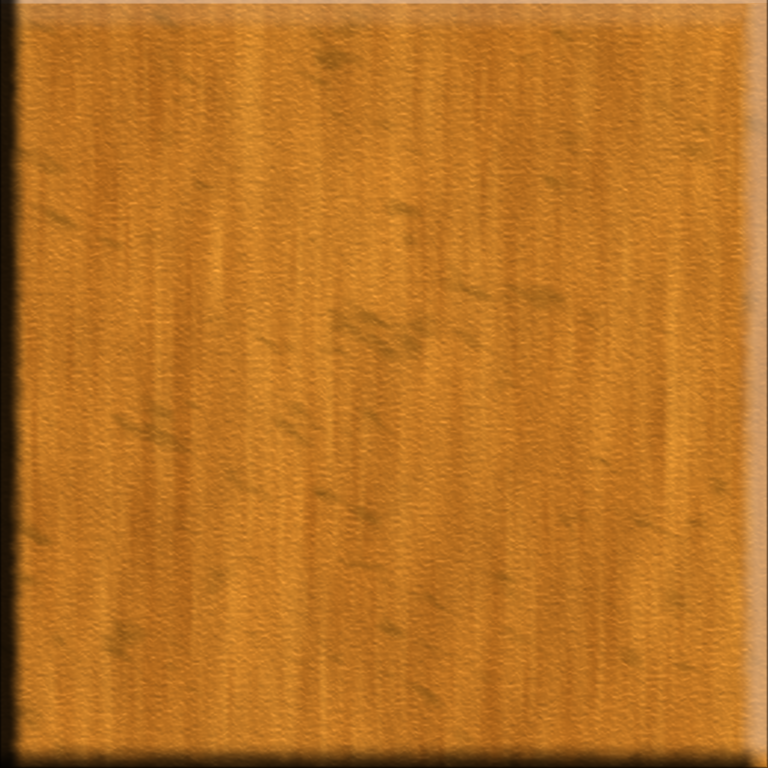
This texture is drawn by a Shadertoy shader. Its source:

```glsl
// Bevelled panel of honey-brown wood: stretched noise makes the vertical grain,
// slanted noise the olive smudges, and a fine embossed ripple the rough surface.
// The rim is dark at the left and bottom, and pale at the top and right.

float hash(vec2 p) {
    vec3 q = fract(p.xyx * 0.1031);
    q += dot(q, q.yzx + 33.33);
    return fract((q.x + q.y) * q.z);
}

float noise(vec2 p) {
    vec2 cell = floor(p), f = fract(p);
    f = f * f * (3.0 - 2.0 * f);
    return mix(mix(hash(cell), hash(cell + vec2(1, 0)), f.x),
               mix(hash(cell + vec2(0, 1)), hash(cell + vec2(1, 1)), f.x), f.y);
}

// Noise centred on zero, summed over three octaves
float fbm(vec2 p) {
    float sum = 0.0, amplitude = 0.55;
    for (int i = 0; i < 3; i++) {
        sum += amplitude * (noise(p) - 0.5);
        p = p * 2.03 + 17.3;
        amplitude *= 0.55;
    }
    return sum;
}

// Height of the short, wavy horizontal wrinkles
float wrinkles(vec2 uv) {
    uv.y += 0.003 * noise(uv * vec2(110.0, 60.0));
    return noise(uv * vec2(135.0, 215.0) + 41.0)
         + 0.5 * noise(uv * vec2(260.0, 330.0) + 83.0);
}

vec3 wood(vec2 uv) {
    // Broad bands, medium streaks and thin fibres, all running upwards
    float x = uv.x + 0.004 * noise(uv * vec2(9.0, 14.0));
    float bands = fbm(vec2(x * 9.0, uv.y * 1.3) + 5.0);
    float streaks = fbm(vec2(x * 42.0, uv.y * 4.5) + 29.0);
    float fibres = noise(vec2(x * 125.0, uv.y * 9.0) + 61.0) - 0.5;
    float tone = 0.53 + 0.55 * bands + 0.55 * streaks + 0.24 * fibres;
    vec3 color = mix(vec3(0.61, 0.33, 0.07), vec3(0.86, 0.56, 0.185), clamp(tone, -0.1, 1.1));

    // Smudges sloping down to the right
    vec2 slanted = mat2(0.88, 0.47, -0.47, 0.88) * uv;
    float smudge = fbm(slanted * vec2(24.0, 11.0) + 7.0);
    color *= 1.0 + 0.10 * smudge;
    vec2 tilted = vec2(uv.x * 0.9 - uv.y * 0.43, uv.x * 0.43 + uv.y * 0.9);
    float olive = smoothstep(0.14, 0.42, fbm(tilted * vec2(13.0, 34.0) + 97.0));
    color = mix(color, vec3(0.47, 0.30, 0.07), 0.5 * olive);

    // Light from above catches the wrinkles
    float relief = wrinkles(uv) - wrinkles(uv + vec2(0.0007, 0.0024));
    color *= 1.0 + 0.17 * relief;
    return color + vec3(0.03, 0.035, 0.04) * max(relief, 0.0);
}

void mainImage(out vec4 fragColor, in vec2 fragCoord) {
    vec2 uv = fragCoord / iResolution.xy;
    vec3 color = wood(uv);
    float wobble = 0.004 * (noise(uv * 70.0) - 0.5);
    float right = 1.0 - uv.x, top = 1.0 - uv.y;

    // Pale rim: a broad glow at the right, a faint one with a bright lip on top
    float glowRight = 0.50 * (1.0 - smoothstep(0.012, 0.043, right + wobble));
    float glowTop = 0.17 * (1.0 - smoothstep(0.018, 0.045, top + wobble));
    float lip = 0.65 * (1.0 - smoothstep(0.003, 0.007, top));
    float glow = max(max(glowRight * smoothstep(0.0, 0.035, uv.y), glowTop), lip);
    color = mix(color, vec3(0.89, 0.76, 0.66), glow);

    // Dark rim: deep shade at the left, softer shade along the bottom
    float shadeLeft = 1.0 - smoothstep(0.010, 0.036, uv.x + wobble);
    float shadeBottom = 1.0 - smoothstep(-0.002, 0.036, uv.y + wobble);
    shadeBottom *= smoothstep(0.0, 0.035, right);
    color *= (1.0 - 0.84 * shadeLeft) * (1.0 - 0.80 * shadeBottom);

    // Thin dark outline at the sides and bottom
    float outline = smoothstep(0.0, 0.003, min(min(uv.x, right), uv.y));
    color *= mix(0.45, 1.0, outline);

    fragColor = vec4(clamp(color, 0.0, 1.0), 1.0);
}
```
